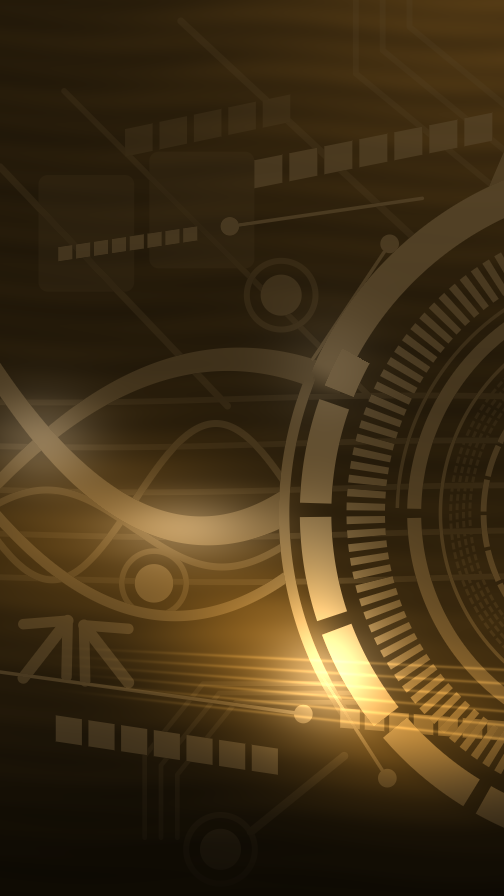
Give the GLSL for this background, as a Shadertoy shader.

```glsl
float px; // one screen pixel in canvas units
float ink = 0.; // coverage of the drawn shapes

float fill(float d) { return clamp(.5 - d / px, 0., 1.); }

void add(float strength, float mask) { ink = max(ink, strength * mask); }

float line(vec2 p, vec2 a, vec2 b, float w) {
  vec2 ab = b - a;
  float t = clamp(dot(p - a, ab) / dot(ab, ab), 0., 1.);
  return fill(length(p - a - ab * t) - w);
}

float ring(float r, float inner, float outer) { return fill(max(inner - r, r - outer)); }

float ribbon(float offset, float slope, float w) {
  return fill(abs(offset) / sqrt(1. + slope * slope) - w);
}

float parabola(vec2 q, float k, float w) { return ribbon(q.y - k * q.x * q.x, 2. * k * q.x, w); }

float wave(vec2 q, float k, float height) {
  return ribbon(q.y - height * cos(k * q.x), height * k * sin(k * q.x), .03);
}

float glow(vec2 p, vec2 centre, vec2 size) {
  vec2 q = (p - centre) / size;
  return exp(-dot(q, q));
}

float squares(vec2 q, float count, float pitch, float slope) {
  q.y -= slope * q.x;
  q.x -= pitch * clamp(round(q.x / pitch), 0., count - 1.);
  return fill(max(abs(q.x), abs(q.y)) - pitch * .4);
}

float target(vec2 q, float radius) {
  float r = length(q) / radius;
  return max(fill((r - .55) * radius), .6 * ring(length(q), radius * .84, radius));
}

float panel(vec2 q, vec2 halfSize) {
  return fill(length(max(abs(q) - halfSize, 0.)) - .08);
}

float arrow(vec2 q) {
  float head = max(line(q, vec2(0), vec2(.38, -.03), .045), line(q, vec2(0), vec2(.01, -.48), .045));
  return max(head, line(q, vec2(0), vec2(.38, -.49), .05));
}

float link(vec2 p, vec2 a, vec2 b) { return max(line(p, a, b, .015), fill(length(p - a) - .08)); }

// Signed distance to evenly spaced angular marks
float marks(float a, float count, float duty, float r) {
  return (abs(fract(a * count) - .5) - duty * .5) / count * r;
}

void dial(float r, float a) {
  // Rim and segmented band
  add(.75, ring(r, 3.04, 3.13) * smoothstep(-.65, -.4, a) * smoothstep(.5, .3, a));
  add(.8, ring(r, 2.8, 3.1) * smoothstep(.34, .44, a));
  add(.9, ring(r, 2.68, 2.95) * fill(marks(a - .01, 2.86, .88, r)) * step(a, .5));
  // Radial ticks
  add(.65, ring(r, 2.22, 2.55) * fill(marks(a, 21.3, .56, r)));
  // Inner arcs and dotted scales
  add(.6, ring(r, 1.91, 2.03) * fill((.02 - abs(a)) * r));
  add(.4, ring(r, 2.1, 2.13) * step(.02, a));
  add(.45, ring(r, 1.73, 1.76));
  add(.55, ring(r, 1.35, 1.4) * fill(marks(a, 4.5, .9, r)));
  for (float i = 1.48; i < 1.68; i += .055)
    add(.2, ring(r, i, i + .025) * fill(marks(a + i, 20., .7, r)));
}

void circuits(vec2 p) {
  for (float i = 0.; i < 3.; i++) {
    vec2 top = vec2(3.05 + .23 * i, 7.05 + .2 * i), low = vec2(1.24 + .14 * i, 1.2 - .08 * i);
    vec2 bend = low + vec2(.5, .62);
    add(.2, line(p, top, vec2(top.x, 8), .025));
    add(.2, line(p, top, top + vec2(1.4, -1.15), .025));
    add(.2, line(p, low, vec2(low.x, .5), .02));
    add(.2, line(p, low, bend, .02));
    add(.2, line(p, bend, bend + vec2(1.3, 0), .02));
  }
  add(.22, line(p, vec2(0, 6.25), vec2(1.95, 4.2), .03));
  add(.2, line(p, vec2(.55, 6.9), vec2(3.2, 4.25), .025));
  add(.2, line(p, vec2(1.55, 7.5), vec2(3.7, 5.5), .03));
  add(.25, line(p, vec2(2.15, .55), vec2(2.95, 1.2), .035));
}

void mainImage(out vec4 fragColor, in vec2 fragCoord) {
  px = 7.68 / iResolution.y;
  vec2 p = fragCoord * px, q = p - vec2(5.52, 3.28);
  float r = length(q), a = atan(q.y, -q.x), outside = fill(3.06 - r);

  // Amber haze and pale hot spots
  float amber = .32 * glow(p, vec2(.9, 3.1), vec2(1.4, .75)) + .5 * glow(p, vec2(2.3, 2.2), vec2(.95, .65))
    + .5 * glow(p, vec2(3.5, 1.5), vec2(1.1, .55)) + .2 * glow(p, vec2(4.2, 2.2), vec2(1.3, 1.2));
  float pale = .3 * glow(p, vec2(.35, 3.9), vec2(.5, .4)) + .35 * glow(p, vec2(1.6, 3.15), vec2(.7, .3))
    + .13 * glow(p, vec2(2.85, 4.5), vec2(.5)) + .55 * glow(p, vec2(2.85, 1.9), vec2(.5, .42));
  vec3 light = amber * vec3(.78, .52, .15) + pale * vec3(.8, .76, .7);

  // Ground with soft woven streaks
  vec3 col = mix(vec3(.055, .04, .012), vec3(.135, .097, .035), smoothstep(0., 2.2, p.y));
  col += vec3(.17, .115, .04) * glow(p, vec2(4.4, 7.7), vec2(2.6, 1.9));
  col *= 1. + .09 * sin(p.y * 19. + sin(p.x * 2.)) * sin(p.y * 7. + p.x);
  col += light * mix(.5, .9, smoothstep(2.6, 3.1, r));

  // Faint panels, traces and level lines
  add(.13, panel(p - vec2(.74, 5.68), vec2(.33, .42)));
  add(.13, panel(p - vec2(1.73, 5.88), vec2(.37, .42)));
  circuits(p);
  for (float i = 2.72; i < 4.5; i += .385) add(.2, fill(abs(p.y - i - .03 * sin(p.x + i)) - .025));

  // Rows of squares
  add(.25, squares(p - vec2(1.19, 6.48), 5., .295, .21));
  add(.6, squares(p - vec2(2.3, 6.21), 7., .3, .2));
  add(.6, squares(p - vec2(.56, 5.51), 8., .153, .15));
  add(.7, squares(p - vec2(.59, 1.42), 7., .28, -.15));
  add(.55, squares(p - vec2(3, 1.52), 8., .21, -.08));

  // Targets, arrows and links
  add(.45, target(p - vec2(2.41, 5.15), .32));
  add(.65, target(p - vec2(1.32, 2.68), .3));
  add(.35, target(p - vec2(1.89, .4), .32));
  add(.55, max(arrow(vec2(.58, 2.36) * vec2(1, -1) + p * vec2(-1, 1) - vec2(0, 0)), arrow(p - vec2(.72, 2.32))));
  add(.65, max(link(p, vec2(1.97, 5.74), vec2(3.62, 5.98)), link(p, vec2(3.34, 5.59), vec2(2.68, 4.6))));
  add(.65, max(link(p, vec2(2.6, 1.56), vec2(0, 1.92)), link(p, vec2(3.32, 1.01), vec2(2.75, 1.9))));

  // Crossing ribbons and the dial
  add(.65 * outside, parabola(p - vec2(1.75, 3.13), .424, .08 + .025 * p.x));
  add(.5 * outside, parabola(p - vec2(2, 4.6), -.26, .05 + .025 * p.x));
  add(.55 * outside, parabola(p - vec2(1.5, 2.4), .37, .045));
  add(.4 * outside, max(wave(p - vec2(1.85, 3.38), 2.24, .67), wave(p - vec2(.4, 3.15), 2.09, .33)));
  dial(r, a);
  vec3 inkColor = vec3(.35, .28, .17) * smoothstep(-1., 2., p.y) + light
    + vec3(.3, .28, .23) * glow(p, vec2(2.75, 2.4), vec2(.5, .9));
  col = mix(col, max(inkColor, col), ink);

  // Slanted streaks across the low glow
  for (float i = 0.; i < 6.; i++) {
    float d = p.y - 2.08 + .085 * i + (.05 + .012 * i) * (p.x - 1.5);
    col += vec3(.2, .15, .07) * exp(-d * d * 6000.) * smoothstep(.3, 2.8, p.x);
  }
  fragColor = vec4(min(col, 1.), 1);
}
```
